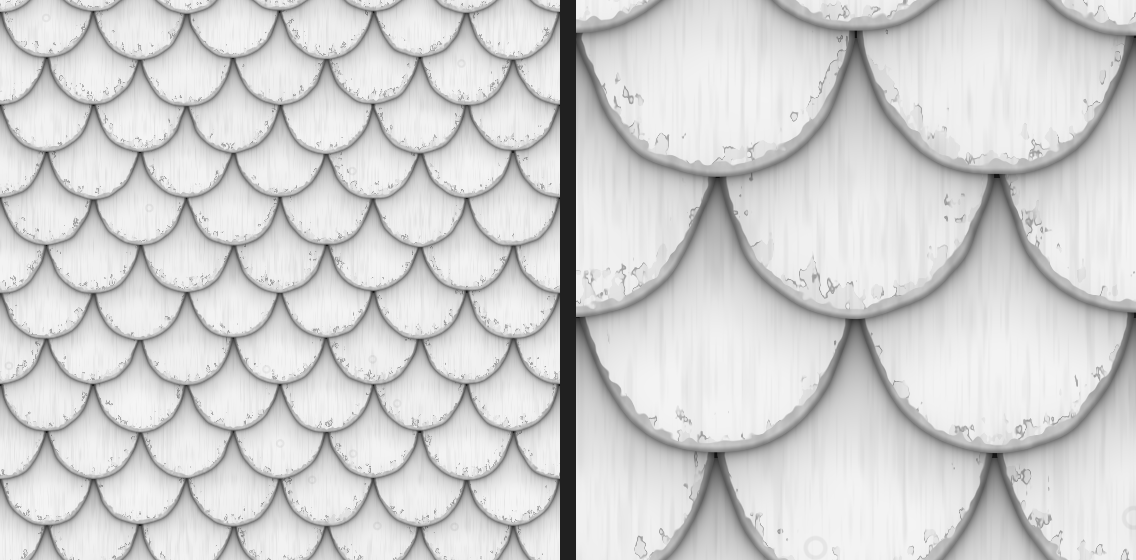
Left: the whole. Right: its middle third, enlarged.
This texture map is drawn by a Shadertoy shader. Its source:

```glsl
// Overlapping rows of white painted wooden fish-scale shingles with chipped lower edges.

const vec2  REPEATS      = vec2(6.0, 12.0); // shingles across, rows down (even)
const float ROW_SHIFT    = 0.73;   // height of the lowest tip, in rows
const float RADIUS       = 0.985;  // shingle radius, in rows
const float TAPER        = 0.22;   // narrowing of the sides
const float JITTER       = 0.035;  // vertical misplacement
const float WOBBLE       = 0.035;  // unevenness of the cut edge
const float RIM_SIDE     = 0.045;  // rim width at the sides
const float RIM_TIP      = 0.080;  // rim width at the tip
const float PAINT        = 0.955;
const float RIM_DARK     = 0.57;
const float RIM_LIGHT    = 0.75;
const float GAP          = 0.36;
const float SOFT_SHADOW  = 0.16;
const float SOFT_REACH   = 0.65;
const float CONTACT      = 0.42;
const float CONTACT_REACH = 0.04;

float hash(vec2 p) {
    vec3 q = fract(p.xyx * 0.1031);
    q += dot(q, q.yzx + 33.33);
    return fract((q.x + q.y) * q.z);
}

float noise(vec2 p) {
    vec2 i = floor(p), f = fract(p);
    f = f * f * (3.0 - 2.0 * f);
    return mix(mix(hash(i), hash(i + vec2(1, 0)), f.x),
               mix(hash(i + vec2(0, 1)), hash(i + vec2(1, 1)), f.x), f.y);
}

float fbm(vec2 p) {
    float sum = 0.0, amp = 0.55;
    for (int i = 0; i < 3; i++) {
        sum += amp * noise(p);
        p = p * 2.1 + 7.3;
        amp *= 0.5;
    }
    return sum;
}

// Wrapped identity makes every per-shingle variation tile.
vec2 seedOf(vec2 cell) {
    return mod(cell, REPEATS) * vec2(37.0, 23.0) + 50.0;
}

// Signed distance to a U shape; the origin is the centre of its round end.
float shingleDistance(vec2 p, vec2 seed) {
    p.y += JITTER * (2.0 * hash(seed) - 1.0);
    float drop = clamp(-p.y, 0.0, 1.0);
    float edge = WOBBLE * (noise(p * 3.5 + seed) - 0.5);
    p.x *= 1.0 + TAPER * drop * (1.0 - drop);
    return length(vec2(p.x, min(p.y, 0.0))) - RADIUS + edge;
}

float shadow(float d) {
    d = max(d, 0.0);
    float soft = max(1.0 - d / SOFT_REACH, 0.0);
    return (1.0 - SOFT_SHADOW * soft * soft) * (1.0 - CONTACT * exp(-d / CONTACT_REACH));
}

float shingleShade(vec2 p, vec2 seed, float depth, float px) {
    float tip = 1.0 - smoothstep(-0.75, -0.15, p.y);
    float wear = hash(seed + 3.0);

    // Painted face with vertical grain
    float streaks = noise(p * vec2(26.0, 2.2) + seed);
    float fibres = noise(p * vec2(58.0, 4.0) + seed);
    float shade = PAINT + 0.014 * (hash(seed + 9.0) - 0.5);
    shade -= 0.035 * smoothstep(0.55, 0.95, streaks) + 0.025 * smoothstep(0.5, 1.0, fibres);
    shade -= 0.015 * noise(p * 2.5 + seed) + 0.05 * exp(-depth / 0.08);

    // Occasional faint round blister
    vec2 spot = vec2(hash(seed + 5.0) - 0.5, -0.65 * hash(seed + 6.0));
    float ring = abs(length(p - spot) - 0.07);
    shade -= 0.05 * step(0.82, hash(seed + 7.0)) * (1.0 - smoothstep(0.008, 0.016 + px, ring));

    // Flaked paint with broken dark outlines
    float flake = fbm(p * vec2(13.0, 7.5) + seed);
    float peel = flake - 0.50 - 1.25 * depth + 0.12 * tip + 0.16 * (wear - 0.5);
    float lineWidth = 0.035 + 2.0 * px;
    float outline = 1.0 - smoothstep(0.0, lineWidth, abs(peel));
    float broken = smoothstep(0.3, 0.7, noise(p * 11.0 + seed + 13.0));
    shade -= 0.045 * smoothstep(0.0, lineWidth, peel);
    shade -= 0.30 * outline * broken;

    // Bevelled rim, paler and rougher at the tip
    float rough = noise(p * 16.0 + seed + 21.0);
    float rimWidth = mix(RIM_SIDE, RIM_TIP, tip) + 0.045 * (rough - 0.5) * (0.4 + tip);
    float rim = mix(RIM_DARK, RIM_LIGHT, tip) + 0.14 * (flake - 0.5);
    rim *= mix(0.68, 1.0, smoothstep(0.0, 0.045, depth));
    return mix(shade, rim, 1.0 - smoothstep(rimWidth - px, rimWidth + px, depth));
}

void mainImage(out vec4 fragColor, in vec2 fragCoord) {
    vec2 uv = fragCoord / iResolution.xy;
    float px = REPEATS.y / iResolution.y;
    float v = uv.y * REPEATS.y - ROW_SHIFT;
    float shade = GAP;

    // Paint lower rows first, so each row overlaps the one beneath it
    for (int k = -1; k <= 1; k++) {
        float row = floor(v) + float(k);
        float u = uv.x * REPEATS.x + 0.5 * mod(row, 2.0);
        vec2 cell = vec2(floor(u), row);
        vec2 p = vec2(2.0 * fract(u) - 1.0, v - row - 1.0);
        vec2 side = vec2(p.x < 0.0 ? -1.0 : 1.0, 0.0);
        vec2 seed = seedOf(cell);

        float d = shingleDistance(p, seed);
        float neighbour = shingleDistance(p - 2.0 * side, seedOf(cell + side));
        shade *= shadow(d) * shadow(neighbour);

        float cover = 1.0 - smoothstep(-0.7 * px, 0.7 * px, d);
        shade = mix(shade, shingleShade(p, seed, max(-d, 0.0), px), cover);
    }
    fragColor = vec4(vec3(clamp(shade, 0.0, 1.0)), 1.0);
}
```
